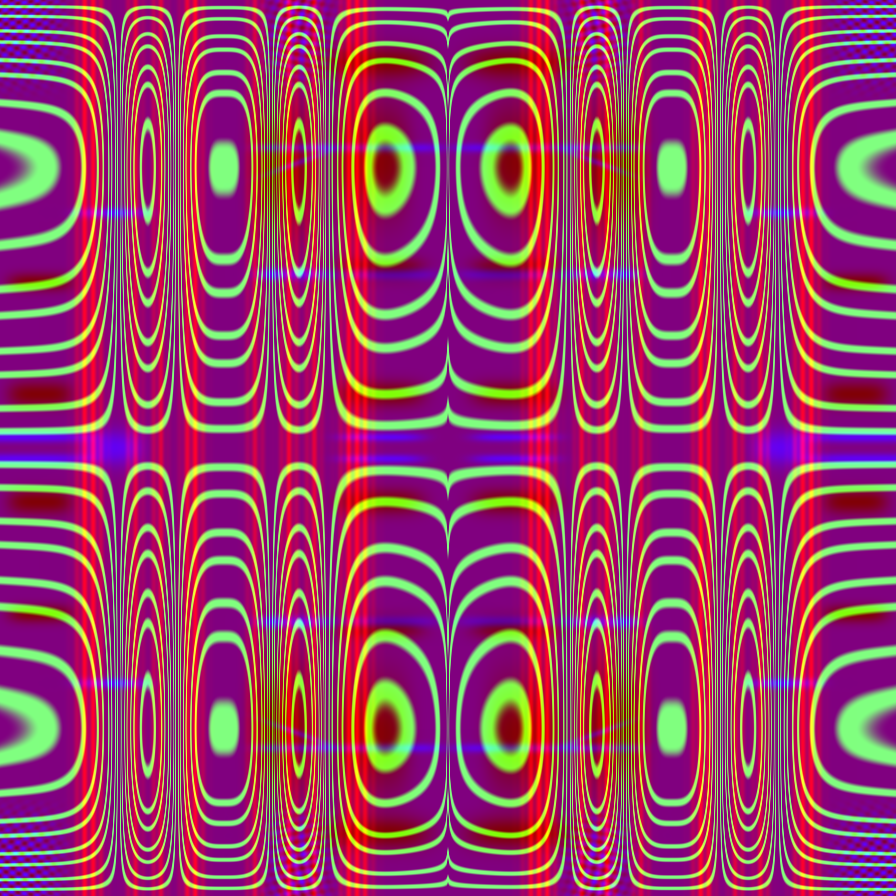
This pattern is drawn by a WebGL 2 fragment shader. Its source:

```glsl
#version 300 es
precision highp float;
// Mirrored contour map: level lines of a product of lobes across and one hump
// down, folded about both centre axes. Green carries the lines; red carries fine
// vertical stripes; blue carries soft patches, thin streaks and layered ripples.

uniform vec2 u_resolution;
out vec4 fragColor;

const float PI = 3.14159265;
const vec3 PURPLE = vec3(0.5, 0.0, 0.5);

// Flank positions of the red stripe bundles: centre, half width, strength
const vec3 BUNDLES[8] = vec3[8](
    vec3(0.205, 0.032, 1.3), vec3(0.300, 0.018, 0.8),
    vec3(0.355, 0.020, 0.9), vec3(0.430, 0.020, 0.7),
    vec3(0.570, 0.024, 1.1), vec3(0.645, 0.017, 0.8),
    vec3(0.700, 0.018, 0.8), vec3(0.800, 0.028, 1.3));

// Soft patches: centre xy, half size zw
const vec4 DARK_PATCHES[7] = vec4[7](
    vec4(0.15, 0.120, 0.08, 0.028), vec4(0.91, 0.120, 0.06, 0.028),
    vec4(0.15, 0.400, 0.08, 0.025), vec4(0.37, 0.620, 0.06, 0.130),
    vec4(0.17, 0.640, 0.07, 0.120), vec4(0.16, 0.860, 0.10, 0.035),
    vec4(0.91, 0.370, 0.06, 0.020));
const vec4 BLUE_PATCHES[8] = vec4[8](
    vec4(0.75, 0.000, 0.06, 0.040), vec4(0.15, 0.024, 0.08, 0.010),
    vec4(0.94, 0.024, 0.12, 0.012), vec4(0.35, 0.670, 0.07, 0.011),
    vec4(0.35, 0.388, 0.07, 0.014), vec4(0.14, 0.670, 0.11, 0.011),
    vec4(0.14, 0.388, 0.09, 0.014), vec4(0.75, 0.525, 0.07, 0.012));

float bell(float x, float width) {
    return exp(-x * x / (width * width));
}

// Patch with a flat middle and soft rim
float patchGlow(vec2 p, vec4 area) {
    vec2 q = (p - area.xy) / area.zw;
    return exp(-q.x * q.x * q.x * q.x * 0.5 - q.y * q.y);
}

// Higher flatness gives a broader top and boxier rings
float arch(float x, float start, float end, float height, float flatness) {
    float t = abs(2.0 * (x - start) / (end - start) - 1.0);
    return height * max(1.0 - pow(t, flatness), 0.0);
}

// Height across: a cusped lobe, three arches, then a rising shelf
float acrossHeight(float u) {
    if (u < 0.27) return 7.25 * pow(u, 0.12) * (1.0 - pow(u / 0.27, 6.0));
    if (u < 0.395) return arch(u, 0.27, 0.395, 7.0, 2.0);
    if (u < 0.605) return arch(u, 0.395, 0.605, 6.6, 3.4);
    if (u < 0.735) return arch(u, 0.605, 0.735, 7.0, 2.0);
    float d = u - 0.735;
    return (1.0 - exp(-d / 0.035)) * (7.3 + 1.2 * d);
}

// Height down: one hump whose far side is steeper
float downHeight(float v) {
    return max(sin(2.1 * v + 1.04 * v * v * v), 0.0);
}

// Lines in close pairs, one pair per two levels, faded where they crowd
float contourLines(float height) {
    float spread = fwidth(height);
    float gap = abs(abs(mod(height, 2.0) - 1.0) - 0.41);
    float line = 1.0 - smoothstep(0.05, 0.18 + 0.3 * min(spread, 0.6), gap);
    return mix(line, 0.25, smoothstep(0.5, 1.2, spread));
}

float redStripes(float u) {
    float envelope = 0.0;
    for (int i = 0; i < 8; i++)
        envelope += BUNDLES[i].z * bell(u - BUNDLES[i].x, BUNDLES[i].y);
    float wave = 0.5 + 0.5 * cos(2.0 * PI * (u - 0.184) / 0.019);
    return min(envelope, 1.0) * mix(0.4, 1.0, wave);
}

// Thin slanted streak through a point
float slantedStreak(vec2 p, vec2 through, float slope) {
    vec2 q = p - through;
    return bell(q.y - slope * q.x, 0.008) * bell(q.x, 0.06);
}

// Fine layered sines, strongest in the far corners and narrow lobes
float ripples(vec2 p) {
    float area = smoothstep(0.76, 0.92, p.y)
               * (smoothstep(0.82, 0.94, p.x) + bell(p.x - 0.333, 0.06));
    float wave = sin(270.0 * p.x * p.y + 40.0 * sin(5.0 * p.y))
               + sin(310.0 * p.y - 90.0 * p.x * p.x);
    return area * (0.25 + 0.5 * wave);
}

void main() {
    vec2 p = abs(2.0 * gl_FragCoord.xy / u_resolution - 1.0);

    float line = contourLines(acrossHeight(p.x) * downHeight(p.y));
    float stripe = redStripes(p.x);

    float dark = 0.0;
    for (int i = 0; i < 7; i++) dark += patchGlow(p, DARK_PATCHES[i]);
    float blue = 0.0;
    for (int i = 0; i < 8; i++) blue += patchGlow(p, BLUE_PATCHES[i]);
    blue += slantedStreak(p, vec2(0.342, 0.634), -0.36) + ripples(p);

    // Each channel holds its own layer
    vec3 color = PURPLE;
    color.r += 0.5 * stripe - 0.12 * clamp(blue, 0.0, 1.0) * (1.0 - stripe);
    color.g = line;
    color.b *= (1.0 - 0.65 * stripe) * (1.0 - 0.95 * min(dark, 1.0));
    color.b += 0.45 * blue;
    fragColor = vec4(clamp(color, 0.0, 1.0), 1.0);
}
```
